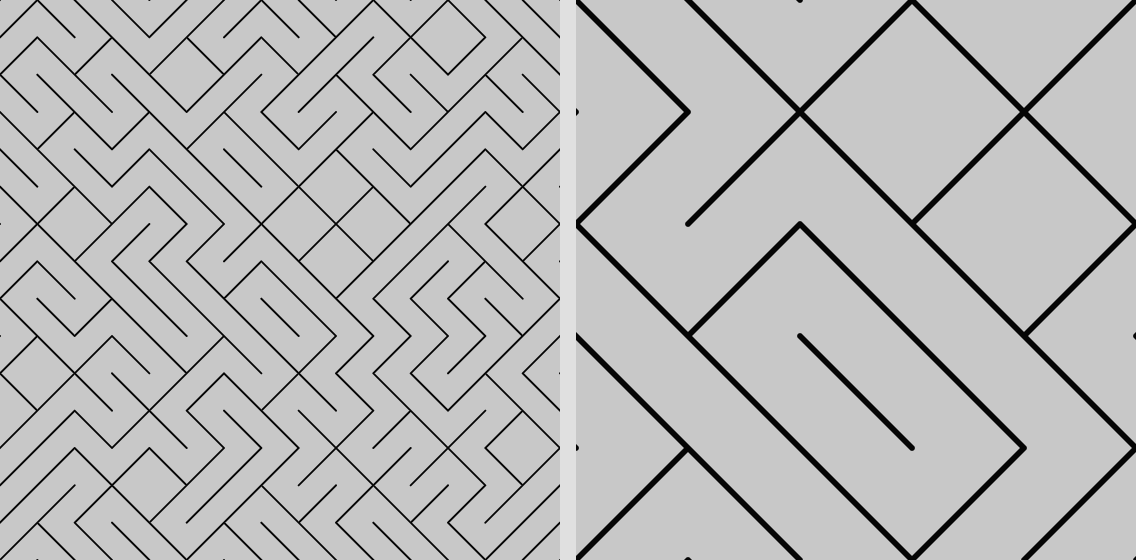
Left, the full canvas; right, a detail of the centre.
A WebGL 1 fragment shader for this pattern:

```glsl
precision highp float;
// Random diagonal maze: each grid cell holds one of its two diagonals as a thin dark stroke.

uniform vec2 u_resolution;

#define CELLS 15.0          // cells across the canvas
#define STROKE_WIDTH 0.0034 // in canvas units
#define RISING_SHARE 0.5    // chance of a rising diagonal
#define SEED 7.0
#define PAPER vec3(0.784)
#define INK vec3(0.02)

float hash(vec2 cell) {
  vec3 p = fract((cell.xyx + SEED) * vec3(0.1031, 0.1030, 0.0973));
  p += dot(p, p.yzx + 33.33);
  return fract((p.x + p.y) * p.z);
}

float segmentDistance(vec2 p, vec2 a, vec2 b) {
  vec2 along = b - a;
  float t = clamp(dot(p - a, along) / dot(along, along), 0.0, 1.0);
  return length(p - a - along * t);
}

// Distance to the diagonal of a cell, with p relative to the cell's corner
float diagonalDistance(vec2 p, vec2 cell) {
  if (hash(cell) > RISING_SHARE) p.x = 1.0 - p.x;
  return segmentDistance(p, vec2(0.0), vec2(1.0));
}

void main() {
  float canvasSize = min(u_resolution.x, u_resolution.y);
  vec2 grid = gl_FragCoord.xy / canvasSize * CELLS;
  vec2 home = floor(grid);

  // Neighbours are included so that round stroke ends cross cell borders
  float nearest = 2.0;
  for (int j = -1; j <= 1; j++) {
    for (int i = -1; i <= 1; i++) {
      vec2 cell = home + vec2(float(i), float(j));
      nearest = min(nearest, diagonalDistance(grid - cell, cell));
    }
  }

  // Stroke edge softened over one pixel
  float edge = STROKE_WIDTH * 0.5 - nearest / CELLS;
  float coverage = clamp(0.5 + edge * canvasSize, 0.0, 1.0);
  gl_FragColor = vec4(mix(PAPER, INK, coverage), 1.0);
}
```
